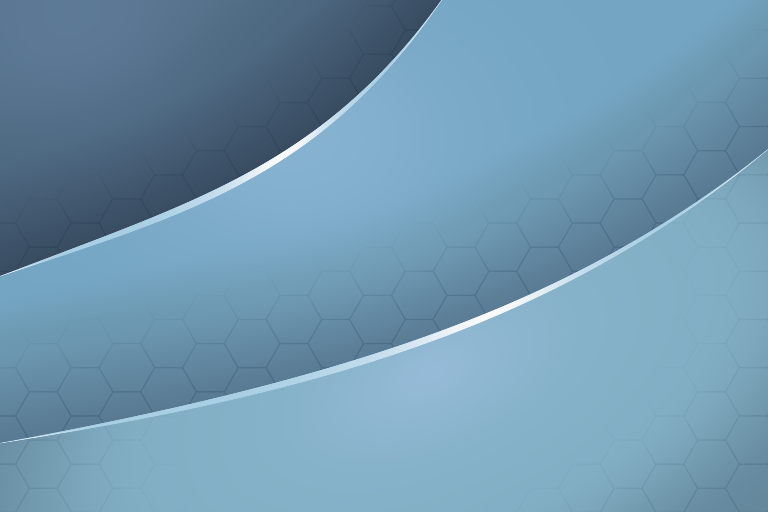
Write a WebGL 2 fragment shader that draws this background.

```glsl
#version 300 es
precision highp float;
// Three blue panels stacked behind sweeping curved edges with bright rims.
// Each panel is a colour ramp over distance from its edge or glow centre,
// and a faint honeycomb line grid appears only in the shaded parts.
uniform vec2 u_resolution;
out vec4 outColor;

// Edge heights: coefficients of 1, x, x^2 and x^4
const vec4 UPPER_EDGE = vec4(0.461, 0.380, -0.020, 0.410);
const vec4 LOWER_EDGE = vec4(0.135, 0.180, 0.062, 0.0325);
const vec2 HEX_ORIGIN = vec2(0.574, 0.376);
const float HEX_HEIGHT = 0.0942;

// Approximate signed distance to an edge, positive above it
float edgeDistance(vec2 p, vec4 c) {
    float x2 = p.x * p.x;
    float height = dot(c, vec4(1.0, p.x, x2, x2 * x2));
    float slope = c.y + 2.0 * c.z * p.x + 4.0 * c.w * x2 * p.x;
    return (p.y - height) / sqrt(1.0 + slope * slope);
}

// Three-colour ramp with the middle colour at position m
vec3 ramp(vec3 a, vec3 b, vec3 c, float m, float t) {
    return t < m ? mix(a, b, clamp(t / m, 0.0, 1.0))
                 : mix(b, c, smoothstep(m, 1.0, t));
}

float glow(vec2 p, vec2 centre, vec2 size) {
    vec2 q = (p - centre) / size;
    return exp(-dot(q, q));
}

// Lines of a flat-topped hexagon grid, from two interleaved lattices
float hexLines(vec2 p, float height, float px) {
    vec2 cell = vec2(sqrt(3.0), 1.0) * height;
    vec2 a = mod(p + 0.5 * cell, cell) - 0.5 * cell;
    vec2 b = mod(p, cell) - 0.5 * cell;
    vec2 q = abs(dot(a, a) < dot(b, b) ? a : b);
    float border = 0.5 * height - max(q.y, dot(q, vec2(0.866, 0.5)));
    return 1.0 - smoothstep(0.0004, 0.0012 + px * 0.6, border);
}

// Lens-shaped rim under an edge, whitest near its thickest part
vec3 addRim(vec3 base, float d, float t, float px) {
    float s = clamp(t, 0.0, 1.0);
    float thickness = 0.001 + 0.0125 * pow(4.0 * s * (1.0 - s), 1.2);
    float mask = smoothstep(-0.5 * px, 0.5 * px, d + thickness)
               * (1.0 - smoothstep(-0.5 * px, 0.5 * px, d));
    float shine = exp(-pow((s - 0.64) / 0.09, 2.0));
    float tips = smoothstep(0.36, 0.49, abs(s - 0.5));
    float low = 1.0 - smoothstep(0.0, thickness, d + thickness);
    vec3 rim = mix(vec3(0.66, 0.81, 0.89), vec3(0.80, 0.88, 0.94),
                   smoothstep(0.32, 0.0, abs(s - 0.6)));
    rim = mix(rim, vec3(0.98), max(shine, tips * low));
    return mix(base, rim, mask);
}

vec3 upperPanel(vec2 p, float d) {
    vec3 col = ramp(vec3(0.220, 0.295, 0.380), vec3(0.300, 0.405, 0.500),
                    vec3(0.335, 0.450, 0.545), 0.5, d / 0.4);
    return mix(col, vec3(0.370, 0.480, 0.600),
               0.8 * glow(p, vec2(0.14, 0.98), vec2(0.22)));
}

vec3 middlePanel(vec2 p, float d) {
    vec3 col = ramp(vec3(0.345, 0.475, 0.570), vec3(0.420, 0.590, 0.685),
                    vec3(0.455, 0.650, 0.765), 0.55, d / 0.30);
    return mix(col, vec3(0.535, 0.705, 0.825),
               0.9 * glow(p, vec2(0.57, 0.73), vec2(0.34, 0.24)));
}

vec3 lowerPanel(float r) {
    vec3 bright = mix(vec3(0.585, 0.730, 0.845), vec3(0.540, 0.715, 0.805),
                      smoothstep(0.0, 0.42, r));
    return ramp(bright, vec3(0.510, 0.685, 0.770),
                vec3(0.395, 0.535, 0.615), 0.55, r / 1.1);
}

void main() {
    vec2 p = gl_FragCoord.xy / u_resolution.y;
    float px = 1.0 / u_resolution.y;
    float dUpper = edgeDistance(p, UPPER_EDGE);
    float dLower = edgeDistance(p, LOWER_EDGE);

    // Tilted elliptical radius for the lower panel
    vec2 q = p - vec2(0.84, 0.27);
    vec2 along = vec2(0.914, 0.405);
    float r = length(vec2(dot(q, along) / 0.95,
                          dot(q, vec2(-along.y, along.x)) / 0.5));

    // Coverage of each upper layer
    float inUpper = smoothstep(-0.5 * px, 0.5 * px, dUpper);
    float inMiddle = smoothstep(-0.5 * px, 0.5 * px, dLower);
    vec3 col = mix(lowerPanel(r), middlePanel(p, dLower), inMiddle);
    col = mix(col, upperPanel(p, dUpper), inUpper);

    // Honeycomb fades out where each panel becomes bright
    float fade = mix(0.75 * smoothstep(0.45, 1.0, r),
                     1.0 - smoothstep(0.03, 0.25, dLower), inMiddle);
    fade = mix(fade, 0.8 * (1.0 - smoothstep(0.02, 0.17, dUpper)), inUpper);
    float lines = hexLines(p - HEX_ORIGIN, HEX_HEIGHT, px);
    col = mix(col, col * vec3(0.80, 0.83, 0.87), lines * fade * 0.75);

    // Bright rims
    col = addRim(col, dLower, p.x / 1.5, px);
    col = addRim(col, dUpper, p.x / 0.865, px);
    outColor = vec4(col, 1.0);
}
```
